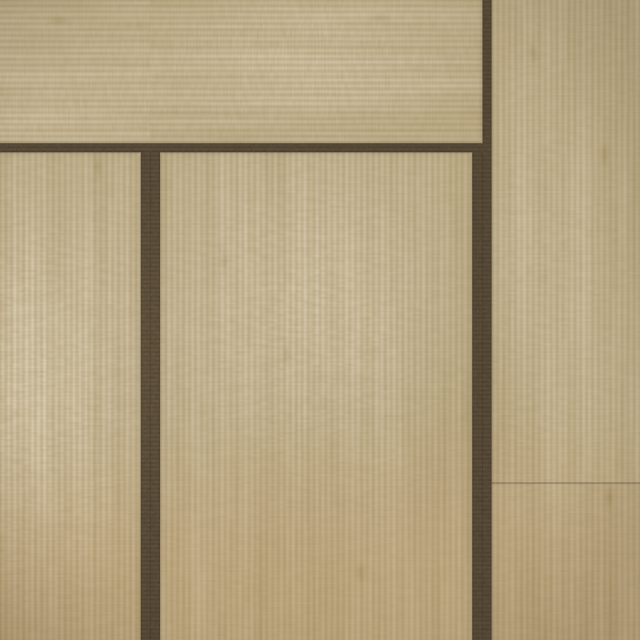
This texture is drawn by a WebGL 2 fragment shader. Its source:

```glsl
#version 300 es
precision highp float;
// Ribbed straw floor mats laid edge to edge, bound with dark cloth strips.

#define RIBS 108.0          // ribs across the canvas
#define THREADS 190.0       // cross threads across the canvas
#define RIB_DEPTH 0.12
#define RIB_VARIETY 0.13
#define GRAIN 0.17
#define STRAW_DARK vec3(0.635, 0.555, 0.380)
#define STRAW_LIGHT vec3(0.835, 0.785, 0.680)
#define CLOTH vec3(0.325, 0.275, 0.205)

uniform vec2 u_resolution;
out vec4 fragColor;

float hash(vec2 p) {
  return fract(sin(dot(p, vec2(127.1, 311.7))) * 43758.5453);
}

float noise(vec2 p) {
  vec2 i = floor(p), f = fract(p);
  f = f * f * (3.0 - 2.0 * f);
  return mix(mix(hash(i), hash(i + vec2(1, 0)), f.x),
             mix(hash(i + vec2(0, 1)), hash(i + vec2(1, 1)), f.x), f.y);
}

// Signed distance to a box given by two opposite corners.
float box(vec2 p, vec2 lo, vec2 hi) {
  vec2 d = abs(p - 0.5 * (lo + hi)) - 0.5 * (hi - lo);
  return length(max(d, 0.0)) + min(max(d.x, d.y), 0.0);
}

float glow(vec2 p, vec2 centre, vec2 radius) {
  vec2 d = (p - centre) / radius;
  return exp(-dot(d, d));
}

// Soft lamp reflections lying over the mats.
float sheen(vec2 p, float topMat, float rightMat) {
  float lower = 0.75 * glow(p, vec2(0.02, 0.42), vec2(0.20, 0.30))
              + 0.65 * glow(p, vec2(0.49, 0.52), vec2(0.19, 0.27));
  float upper = 0.55 * glow(p, vec2(0.50, 0.91), vec2(0.25, 0.13))
              + 0.40 * glow(p, vec2(0.04, 0.82), vec2(0.20, 0.09));
  float side = 0.38 * glow(p, vec2(0.85, 0.56), vec2(0.12, 0.33));
  return mix(mix(lower, upper, topMat), side, rightMat);
}

// Sparse knots and flecks, stretched along the ribs.
float flecks(vec2 q) {
  vec2 g = q * vec2(10.0, 6.0), id = floor(g);
  vec2 centre = 0.25 + 0.5 * vec2(hash(id + 3.1), hash(id + 8.7));
  vec2 d = (fract(g) - centre) / vec2(0.06, 0.08);
  return step(0.83, hash(id + 5.3)) * exp(-dot(d, d));
}

// q.x runs across the ribs and q.y along them.
vec3 straw(vec2 q, float shine, float seed) {
  float rib = q.x * RIBS, id = floor(rib);
  float profile = cos(6.28319 * (rib - 0.5));
  float groove = pow(0.5 - 0.5 * profile, 3.0);
  float variety = noise(vec2(rib * 0.8 + seed, q.y * 3.0)) - 0.5;
  float grain = noise(vec2(q.x * 240.0 + seed, q.y * 14.0)) - 0.5;
  float fibre = noise(vec2(q.x * 75.0, q.y * 260.0 + seed)) - 0.5;
  float patches = noise(q * vec2(16.0, 3.0) + seed) - 0.5;
  float thread = cos(6.28319 * q.y * THREADS);
  float glint = hash(vec2(id, floor(q.y * THREADS)) + seed) - 0.5;

  float tone = 0.42 + 0.44 * shine;
  tone += RIB_DEPTH * (0.6 * profile - 0.35 * groove);
  tone += RIB_VARIETY * variety + GRAIN * 0.55 * grain;
  tone += 0.10 * patches + (0.07 + 0.12 * shine) * fibre;
  tone += (0.012 + 0.025 * shine) * thread + 0.10 * shine * glint;
  tone += 0.20 * shine * max(profile, 0.0) * (0.5 + variety);
  tone -= 0.20 * flecks(q + seed);
  return mix(STRAW_DARK, STRAW_LIGHT, tone);
}

void main() {
  vec2 p = gl_FragCoord.xy / u_resolution;
  float px = 1.0 / min(u_resolution.x, u_resolution.y);

  // Mats
  float rightMat = step(0.761, p.x);
  float topMat = step(0.769, p.y) * (1.0 - rightMat);
  vec2 q = topMat > 0.5 ? p.yx : p;
  float seed = 17.0 * topMat + 31.0 * rightMat + 7.0 * step(0.235, p.x);
  float lowerEnd = rightMat * step(p.y, 0.245);
  float shine = sheen(p, topMat, rightMat);
  vec3 color = straw(q, shine, seed + 5.0 * lowerEnd);

  // Warm lower and outer edges
  float corner = smoothstep(0.45, 0.80, length(p - vec2(0.46, 0.53)));
  color *= 1.0 - 0.09 * corner;
  color *= mix(vec3(1.0), vec3(1.01, 0.98, 0.95), smoothstep(0.45, 0.0, p.y));

  // Butt seam in the right-hand mat
  float seam = smoothstep(0.0008 + px, 0.0008, abs(p.y - 0.245)) * rightMat;
  color *= 1.0 - 0.17 * seam;

  // Cloth strips
  float across = box(p, vec2(-0.1, 0.762), vec2(0.760, 0.776));
  float leftStrip = box(p, vec2(0.220, -0.1), vec2(0.250, 0.765));
  float rightStrip = box(p, vec2(0.738, -0.1), vec2(0.768, 0.775));
  float upperStrip = box(p, vec2(0.754, 0.70), vec2(0.768, 1.1));
  float strips = min(min(across, leftStrip), min(rightStrip, upperStrip));
  float weave = noise(p * vec2(300.0, 300.0)) - 0.5;
  float crease = min(abs(p.x - 0.235), abs(p.x - 0.754));
  vec3 cloth = CLOTH * (1.0 + 0.10 * weave + 0.05 * cos(6.28319 * p.y * 150.0));
  cloth *= 1.0 + 0.12 * glow(p, vec2(0.235, 0.45), vec2(0.35, 0.28));
  cloth *= 1.0 - 0.10 * smoothstep(0.002, 0.0, crease) * step(p.y, 0.762);
  cloth *= 1.0 - 0.12 * smoothstep(-0.003, 0.0, strips);

  color *= 1.0 - 0.16 * exp(-max(strips, 0.0) / 0.0025);
  color = mix(color, cloth, smoothstep(0.6 * px, -0.6 * px, strips));
  fragColor = vec4(clamp(color, 0.0, 1.0), 1.0);
}
```
